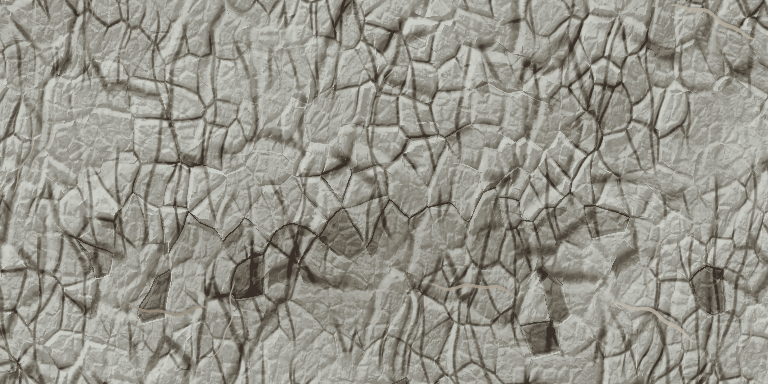
Write a WebGL 1 fragment shader that draws this texture.

```glsl
precision highp float;
uniform vec2 u_resolution;

// Palette, dark to light
const vec3 HOLLOW = vec3(0.22, 0.19, 0.16);
const vec3 EARTH = vec3(0.48, 0.46, 0.41);
const vec3 CLAY = vec3(0.65, 0.65, 0.62);
const vec3 CHALK = vec3(0.80, 0.81, 0.78);
const vec3 ROOT_BROWN = vec3(0.50, 0.43, 0.35);
const vec3 ROOT_PALE = vec3(0.78, 0.75, 0.69);

// Cells per canvas height
const vec2 SLAB_SCALE = vec2(6.5, 3.6);
const vec2 CLOD_SCALE = vec2(14.0, 10.5);
const vec2 GRAIN_SCALE = vec2(33.0, 25.0);
const vec2 GRIT_SCALE = vec2(85.0, 75.0);
const vec2 FISSURE_SCALE = vec2(9.0, 2.2);

const vec2 LIGHT = vec2(-0.4, 0.92);
const float SLOPE_STEP = 0.004;
const float SHADOW_REACH = 0.034;
const float BASE_TONE = 0.655;
const float SLOPE_GAIN = 0.155;
const float SHADOW_DEPTH = 0.17;
const float CRACK_DEPTH = 0.24;
const float LEDGE_HEIGHT = 0.05;
const float LEDGE_SHADE = 0.10;
const float POCKET_SHADE = 0.24;

struct Cell {
  float edge;   // distance to the border
  float id;     // random value of the cell
  vec2 toSite;  // vector to the centre
};

vec2 hash2(vec2 p) {
  return fract(sin(vec2(dot(p, vec2(127.1, 311.7)), dot(p, vec2(269.5, 183.3)))) * 43758.5);
}

Cell cellAt(vec2 p) {
  vec2 first = vec2(8.0), second = vec2(9.0), owner = vec2(0.0);
  for (int y = -1; y <= 1; y++) {
    for (int x = -1; x <= 1; x++) {
      vec2 lattice = floor(p) + vec2(x, y);
      vec2 site = lattice + hash2(lattice) - p;
      float d = dot(site, site);
      if (d < dot(first, first)) {
        second = first;
        first = site;
        owner = lattice;
      } else if (d < dot(second, second)) {
        second = site;
      }
    }
  }
  float edge = dot(0.5 * (first + second), normalize(second - first));
  return Cell(edge, hash2(owner + 41.0).x, first);
}

// Layered, turning sines that roughen straight borders
vec2 warp(vec2 p) {
  float amplitude = 0.012, frequency = 11.0;
  vec2 shift = vec2(0.0), turned = p;
  for (int i = 0; i < 5; i++) {
    turned = mat2(0.8, 0.6, -0.6, 0.8) * turned + 0.37;
    shift += amplitude * sin(frequency * turned + 20.0 * shift.yx);
    amplitude *= 0.5;
    frequency *= 1.93;
  }
  return p + shift;
}

// Tilted block with a chipped rim
float block(Cell c, float scale, float rim) {
  vec2 tilt = 1.5 * (fract(c.id * vec2(17.0, 31.0)) - 0.5);
  return smoothstep(0.0, rim, c.edge) * (0.15 + 0.7 * c.id - dot(c.toSite, tilt)) / scale;
}

float ledgeSpan(float x) {
  return smoothstep(0.3, 0.55, x) * (1.0 - smoothstep(1.35, 1.6, x));
}

float aboveLedge(vec2 p) {
  return p.y - 0.43 - 0.04 * sin(4.0 * p.x + 2.2) - 0.025 * sin(13.0 * p.x);
}

// Sunken clods in the lower wall
float pocket(vec2 centre, float id) {
  return step(0.91, id) * (1.0 - smoothstep(0.35, 0.5, centre.y)) * smoothstep(0.1, 0.3, centre.x);
}

// Ragged shelf that follows whole clods
float shelf(vec2 p, Cell clod) {
  vec2 centre = p + clod.toSite / CLOD_SCALE;
  float above = aboveLedge(centre);
  float raised = smoothstep(-0.01, 0.01, above) * exp(-5.0 * max(above, 0.0)) * ledgeSpan(centre.x);
  return LEDGE_HEIGHT * (raised - pocket(centre, clod.id));
}

float relief(vec2 p) {
  vec2 q = warp(p);
  Cell clod = cellAt(q * CLOD_SCALE);
  float chunky = 0.5 + 0.25 * sin(4.3 * p.x + 3.0 * p.y) + 0.25 * sin(6.0 * p.y - 2.0 * p.x);
  chunky *= smoothstep(-0.1, 0.05, aboveLedge(p)) * 0.6 + 0.4;
  return 0.5 * block(cellAt(q * SLAB_SCALE + 7.0), SLAB_SCALE.x, 0.12)
    + mix(0.25, 0.95, chunky) * block(clod, CLOD_SCALE.x, 0.18)
    + 0.45 * block(cellAt(q * GRAIN_SCALE), GRAIN_SCALE.x, 0.25)
    + 0.3 * block(cellAt(q * GRIT_SCALE), GRIT_SCALE.x, 0.3)
    + shelf(q, clod);
}

float crack(float edge, float width) {
  return 1.0 - smoothstep(0.2 * width, width + 0.0015, edge);
}

vec3 earthRamp(float tone) {
  vec3 color = mix(HOLLOW, EARTH, clamp((tone - 0.22) / 0.26, 0.0, 1.0));
  color = mix(color, CLAY, clamp((tone - 0.48) / 0.17, 0.0, 1.0));
  return mix(color, CHALK, clamp((tone - 0.65) / 0.15, 0.0, 1.0));
}

// Thin wandering roots, every third one lying flat
vec3 addRoots(vec3 color, vec2 p) {
  for (int i = 0; i < 10; i++) {
    float n = float(i);
    vec2 seed = hash2(vec2(n, 5.0)), shape = hash2(vec2(n, 9.0));
    float flatRoot = 1.0 - step(0.5, mod(n, 3.0));
    float angle = mix(1.57, 0.0, flatRoot) + 0.9 * (shape.x - 0.5);
    vec2 along = vec2(cos(angle), sin(angle));
    vec2 d = p - seed * vec2(2.0, 1.0);
    float t = dot(d, along);
    float across = dot(d, vec2(-along.y, along.x)) + 0.012 * sin(23.0 * t + 6.0 * seed.x) + 0.004 * sin(71.0 * t);
    float reach = 1.0 - smoothstep(0.05, 0.08 + 0.07 * shape.y, abs(t));
    float width = mix(0.0015, 0.005, shape.y * flatRoot) * (0.4 + 0.6 * reach);
    float shade = 1.0 - smoothstep(0.0, 0.009, abs(across - 0.004));
    float body = 1.0 - smoothstep(width - 0.001, width + 0.002, abs(across));
    color *= 1.0 - 0.2 * shade * reach;
    color = mix(color, mix(ROOT_PALE, ROOT_BROWN, shape.x), 0.8 * body * smoothstep(0.0, 0.3, reach));
  }
  return color;
}

void main() {
  vec2 p = gl_FragCoord.xy / u_resolution.y;
  vec2 q = warp(p);

  // Light on the relief and shade below overhangs
  float height = relief(p);
  float slope = 0.8 * (height - relief(p + LIGHT * SLOPE_STEP)) / SLOPE_STEP;
  float overhang = smoothstep(0.012, 0.06, relief(p + LIGHT * SHADOW_REACH) - height);
  float tone = BASE_TONE + SLOPE_GAIN * slope / (1.0 + abs(slope)) - SHADOW_DEPTH * overhang;

  // Dim wall under the shelf and dark pockets
  Cell clod = cellAt(q * CLOD_SCALE);
  vec2 centre = q + clod.toSite / CLOD_SCALE;
  float below = -aboveLedge(centre);
  tone -= LEDGE_SHADE * smoothstep(-0.01, 0.01, below) * exp(-7.0 * max(below, 0.0)) * ledgeSpan(p.x);
  tone -= POCKET_SHADE * pocket(centre, clod.id) * smoothstep(0.0, 0.12, clod.edge);

  // Cracks that open and close along their run
  Cell fissure = cellAt(q * FISSURE_SCALE + 3.0);
  float opening = 0.5 + 0.5 * sin(11.0 * p.x + 4.0 * sin(7.0 * p.y)) * sin(9.0 * p.y + 2.0);
  float clodCrack = crack(clod.edge / CLOD_SCALE.x, 0.005 * opening) * smoothstep(0.3, 0.7, opening);
  float wallCrack = crack(fissure.edge / FISSURE_SCALE.x, 0.0045) * smoothstep(0.2, 0.55, opening);
  tone -= CRACK_DEPTH * max(clodCrack, wallCrack);

  // Uneven pigment
  tone += 0.06 * (clod.id - 0.5) + 0.05 * (cellAt(p * GRIT_SCALE * 1.3).id - 0.5);
  tone += 0.02 * sin(3.0 * p.x + 2.0 * sin(4.0 * p.y));

  gl_FragColor = vec4(addRoots(earthRamp(tone), p), 1.0);
}
```
